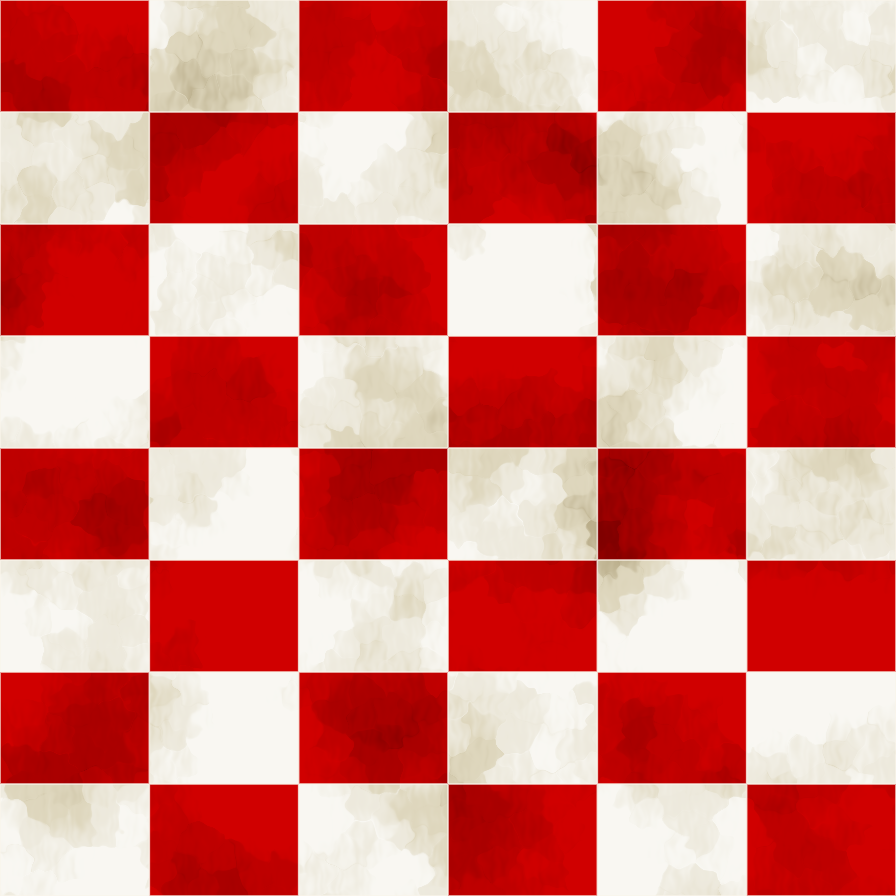
This pattern is drawn by a Shadertoy shader. Its source:

```glsl
// Red and ivory checkerboard, 6 by 8 squares, with dabbed watercolour stains.

const vec2  SQUARES      = vec2(6.0, 8.0);   // squares across and down
const float LINE_HALF    = 0.0009;           // half width of the pale seam
const float LINE_OPACITY = 0.8;
const vec3  LINE_COLOR   = vec3(0.98, 0.96, 0.92);

const float STAIN_PERIOD  = 5.0;             // largest stains per canvas side
const float STAIN_GAIN    = 0.56;
const float STAIN_STRENGTH = 1.15;
const float DAB_COUNT     = 36.0;            // brush dabs per canvas side
const float DAB_CRISPNESS = 20.0;
const float DAB_MIX       = 0.72;
const float RAGGEDNESS    = 0.011;           // wobble of the dab outlines
const vec2  BRISTLES      = vec2(150.0, 44.0);
const float BRISTLE_STRENGTH = 0.13;

// Tone positions and the colours they map to, fresh to stained.
const vec4 STOPS = vec4(-0.24, 0.10, 0.42, 0.90);
const vec3 IVORY_FRESH = vec3(0.975, 0.970, 0.950);
const vec3 IVORY_MID   = vec3(0.930, 0.915, 0.865);
const vec3 IVORY_WORN  = vec3(0.870, 0.840, 0.740);
const vec3 IVORY_STAIN = vec3(0.720, 0.670, 0.530);
const vec3 RED_FRESH   = vec3(0.815, 0.000, 0.000);
const vec3 RED_MID     = vec3(0.745, 0.000, 0.000);
const vec3 RED_WORN    = vec3(0.665, 0.000, 0.000);
const vec3 RED_STAIN   = vec3(0.500, 0.000, 0.000);

// Integer hash giving two values in 0..1.
vec2 hash2(vec2 cell, float seed) {
    uvec2 v = uvec2(cell) * 1664525u + uvec2(uint(seed) * 7919u + 1013u, 3571u);
    v.x += v.y * 1664525u;
    v.y += v.x * 1664525u;
    v ^= v >> 16u;
    v.x += v.y * 1664525u;
    v.y += v.x * 1664525u;
    v ^= v >> 16u;
    return vec2(v & 65535u) / 65535.0;
}

float cornerSlope(vec2 cell, vec2 offset, vec2 period, float seed) {
    float angle = 6.28318 * hash2(mod(cell, period), seed).x;
    return dot(vec2(cos(angle), sin(angle)), offset);
}

// Gradient noise that wraps after a whole period.
float gradientNoise(vec2 p, vec2 period, float seed) {
    vec2 i = floor(p), f = p - i;
    vec2 u = f * f * f * (f * (f * 6.0 - 15.0) + 10.0);
    vec2 e = vec2(1.0, 0.0);
    float bottom = mix(cornerSlope(i, f, period, seed),
                       cornerSlope(i + e.xy, f - e.xy, period, seed), u.x);
    float top = mix(cornerSlope(i + e.yx, f - e.yx, period, seed),
                    cornerSlope(i + e.xx, f - e.xx, period, seed), u.x);
    return mix(bottom, top, u.y);
}

// Layered stain tone; positive is more worn.
float stainTone(vec2 uv) {
    float sum = 0.0, weight = 1.0, period = STAIN_PERIOD;
    for (int octave = 0; octave < 5; octave++) {
        float seed = float(octave) + 3.0;
        sum += weight * gradientNoise(uv * period + 0.37 * seed, vec2(period), seed);
        weight *= STAIN_GAIN;
        period *= 2.0;
    }
    return sum * STAIN_STRENGTH;
}

// Pulls a position towards the centre of its brush dab.
vec2 dabCentre(vec2 uv) {
    vec2 p = uv * DAB_COUNT, base = floor(p), sum = vec2(0.0);
    float total = 0.0;
    for (int y = -1; y <= 1; y++)
    for (int x = -1; x <= 1; x++) {
        vec2 cell = base + vec2(x, y);
        vec2 centre = cell + hash2(mod(cell, DAB_COUNT), 20.0);
        vec2 d = p - centre;
        float w = exp(-DAB_CRISPNESS * dot(d, d));
        sum += w * centre;
        total += w;
    }
    return sum / max(total, 1e-20) / DAB_COUNT;
}

vec3 toneRamp(float t, vec3 fresh, vec3 mid, vec3 worn, vec3 stain) {
    vec3 c = mix(fresh, mid, smoothstep(STOPS.x, STOPS.y, t));
    c = mix(c, worn, smoothstep(STOPS.y, STOPS.z, t));
    return mix(c, stain, smoothstep(STOPS.z, STOPS.w, t));
}

void mainImage(out vec4 fragColor, in vec2 fragCoord) {
    vec2 uv = fragCoord / iResolution.xy;
    vec2 pixel = 1.0 / iResolution.xy;

    // Painted wear, shared by both colours
    vec2 wobble = vec2(gradientNoise(uv * 64.0, vec2(64.0), 11.0),
                       gradientNoise(uv * 64.0, vec2(64.0), 12.0));
    vec2 ragged = uv + RAGGEDNESS * wobble;
    float tone = mix(stainTone(uv), stainTone(dabCentre(ragged)), DAB_MIX);
    tone += BRISTLE_STRENGTH * gradientNoise((uv + 0.5 * RAGGEDNESS * wobble) * BRISTLES, BRISTLES, 15.0);

    // Signed distance to the nearest square edges, alternating per square
    vec2 wave = abs(fract((uv * SQUARES - 0.5) * 0.5) * 2.0 - 1.0) - 0.5;
    vec2 edge = wave / SQUARES;
    vec2 side = clamp(edge / (0.5 * pixel), -1.0, 1.0);
    float redMask = 0.5 - 0.5 * side.x * side.y;

    vec3 ivory = toneRamp(tone, IVORY_FRESH, IVORY_MID, IVORY_WORN, IVORY_STAIN);
    vec3 red = toneRamp(tone, RED_FRESH, RED_MID, RED_WORN, RED_STAIN);
    vec3 color = mix(ivory, red, redMask);

    // Thin pale seam between squares
    vec2 seam = clamp((LINE_HALF - abs(edge)) / pixel + 0.5, 0.0, 1.0);
    color = mix(color, LINE_COLOR, LINE_OPACITY * max(seam.x, seam.y));

    fragColor = vec4(color, 1.0);
}
```
